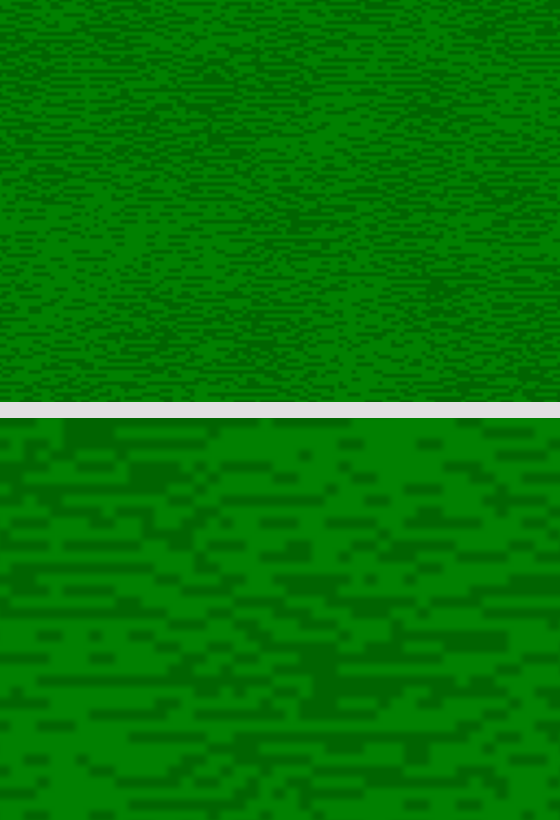
Top: the whole. Bottom: its middle third, enlarged.
A WebGL 2 fragment shader for this texture:

```glsl
#version 300 es
precision highp float;
// Draws a two-tone green turf of small blocky dashes gathered into loose dark patches.

uniform vec2 u_resolution;
out vec4 fragColor;

const vec3 LIGHT_GREEN = vec3(0.0, 0.500, 0.0);
const vec3 DARK_GREEN = vec3(0.0, 0.392, 0.0);
const vec2 CELLS_PER_HEIGHT = vec2(92.0, 107.0); // grain density across and up
const float DARK_THRESHOLD = 0.078;  // higher means fewer dark grains
const float ROW_CONTRAST = 0.35;     // how strongly a row repels its neighbours
const float PATCH_SCALE = 3.6;       // patches per canvas height
const float PATCH_STRENGTH = 0.32;
const float STRIPE_STRENGTH = 0.07;  // alternate-row bias
const float EDGE_SOFTNESS = 0.42;    // half width of a grain edge, in cells

float hash(vec2 p) {
    vec3 q = fract(p.xyx * vec3(0.1031, 0.1030, 0.0973));
    q += dot(q, q.yzx + 33.33);
    return fract((q.x + q.y) * q.z);
}

// Centred noise, smoothed along the row so that grains join into dashes
float rowNoise(vec2 cell) {
    float left = hash(cell - vec2(1.0, 0.0));
    float right = hash(cell + vec2(1.0, 0.0));
    return 0.25 * (left + right) + 0.5 * hash(cell) - 0.5;
}

// Cellular noise: distance to the nearest scattered point
float cellular(vec2 p) {
    vec2 base = floor(p);
    float nearest = 2.0;
    for (int y = -1; y <= 1; y++) {
        for (int x = -1; x <= 1; x++) {
            vec2 id = base + vec2(x, y);
            vec2 point = id + vec2(hash(id + 211.0), hash(id + 457.0));
            nearest = min(nearest, distance(p, point));
        }
    }
    return nearest;
}

// 1 for a dark grain, 0 for a light one
float grain(vec2 cell) {
    vec2 up = vec2(0.0, 1.0);
    float dashes = rowNoise(cell)
        - ROW_CONTRAST * (rowNoise(cell + up) + rowNoise(cell - up));

    vec2 p = cell / CELLS_PER_HEIGHT;
    float patches = PATCH_STRENGTH * (0.5 - cellular(p * PATCH_SCALE));

    // Layered sines decide where alternate rows turn into stripes
    float wave = sin(p.x * 11.0 + 2.0 * sin(p.y * 7.0)) + sin(p.y * 13.0 - p.x * 5.0);
    float parity = 2.0 * mod(cell.y, 2.0) - 1.0;
    float stripes = STRIPE_STRENGTH * parity * wave;

    return step(DARK_THRESHOLD, dashes + patches + stripes);
}

void main() {
    vec2 p = gl_FragCoord.xy / u_resolution.y * CELLS_PER_HEIGHT + 16.0;
    vec2 cell = floor(p);
    vec2 blend = smoothstep(0.5 - EDGE_SOFTNESS, 0.5 + EDGE_SOFTNESS, p - cell);

    // Soft interpolation between the four surrounding grains
    float lower = mix(grain(cell), grain(cell + vec2(1.0, 0.0)), blend.x);
    float upper = mix(grain(cell + vec2(0.0, 1.0)), grain(cell + 1.0), blend.x);
    float darkness = mix(lower, upper, blend.y);

    fragColor = vec4(mix(LIGHT_GREEN, DARK_GREEN, darkness), 1.0);
}
```
